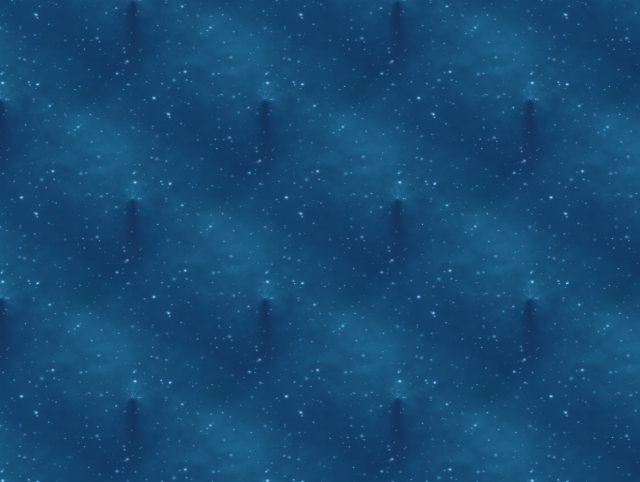
Write a WebGL 1 fragment shader that draws this texture.

```glsl
precision highp float;
// Deep blue starry nebula, tiled on a half-offset lattice with a glowing cusp in each repeat.
uniform vec2 u_resolution;

const vec2 CELL = vec2(0.5493, 0.4126); // repeat size, in canvas heights
const vec2 CUSP = vec2(0.5502, 0.794);  // one lattice point

// Random pair per grid cell, wrapping every n cells
vec2 hash2(vec2 c, float n) {
  c = floor(mod(c + 0.5, n));
  vec3 q = fract(c.xyx * vec3(0.1031, 0.1030, 0.0973) + n * 0.137);
  q += dot(q, q.yzx + 33.33);
  return fract((q.xx + q.yz) * q.zy);
}

// Gradient noise with a period of n cells
float corner(vec2 c, vec2 f, vec2 o, float n) {
  return dot(hash2(c + o, n) * 2.0 - 1.0, f - o);
}

float gradientNoise(vec2 p, float n) {
  vec2 c = floor(p), f = p - c;
  vec2 w = f * f * f * (f * (f * 6.0 - 15.0) + 10.0);
  float low = mix(corner(c, f, vec2(0.0), n), corner(c, f, vec2(1.0, 0.0), n), w.x);
  float high = mix(corner(c, f, vec2(0.0, 1.0), n), corner(c, f, vec2(1.0), n), w.x);
  return mix(low, high, w.y);
}

float clouds(vec2 uv) {
  float sum = 0.0, amp = 1.0, n = 3.0;
  for (int i = 0; i < 6; i++) {
    sum += amp * gradientNoise(uv * n, n);
    amp *= 0.64;
    n *= 2.0;
  }
  return sum;
}

// One jittered star per occupied cell of an n by n grid
vec3 stars(vec2 uv, float n, float radius, float strength) {
  vec2 id = floor(uv * n);
  vec2 place = hash2(id, n);
  vec2 kind = hash2(id + 7.0, n);
  vec2 look = hash2(id.yx + vec2(3.0, 1.0), n);
  vec2 d = (fract(uv * n) - 0.2 - 0.6 * place) / n;
  d = vec2(d.x + d.y, d.y - d.x) * 0.5 * CELL;
  d.x *= 0.85;
  float r2 = radius * radius * mix(0.5, 1.2, look.x);
  float soft = r2 + 0.12 / (u_resolution.y * u_resolution.y);
  float light = exp(-dot(d, d) / soft) * r2 / soft;
  light += 0.04 * exp(-dot(d, d) / (soft * 5.0));
  vec3 tint = mix(vec3(0.25, 0.68, 0.80), vec3(0.85, 0.90, 0.88), look.y);
  return tint * light * strength * mix(0.2, 1.1, look.x * look.x) * step(kind.x, 0.42);
}

void main() {
  vec2 p = (gl_FragCoord.xy / u_resolution.y - CUSP) / CELL;
  vec2 uv = vec2(p.x - p.y, p.x + p.y); // the lattice becomes the integer grid

  // Diagonal nebula band, broken up by mottled cloud
  float cloud = clouds(uv);
  float band = cos(6.2832 * (uv.y - 0.13 + 0.12 * cloud));
  float tone = 0.36 + 0.11 * band + 0.06 * cos(6.2832 * (uv.x + 0.37));
  tone += cloud * (0.27 + 0.09 * band);
  float wisp = gradientNoise(uv * 9.0 + 0.5 * clouds(uv + 0.37), 9.0);
  tone += 0.35 * max(wisp, 0.0) * (0.5 + 0.5 * band);

  // Cusps: fanned glow above, dark plume below, murky patch beside
  float plume = 0.0, murk = 0.0;
  for (int i = 0; i < 2; i++) {
    vec2 d = fract(p + 0.5 + 0.5 * float(i)) - 0.5;
    vec2 q = d * CELL;
    float r = length(q), h = max(-q.y, 0.0);
    float up = 0.5 + 0.5 * q.y / (r + 0.0001);
    float rays = 1.0 + 0.25 * cos(9.0 * atan(q.x, q.y + 0.00001) + 1.0);
    tone += up * rays * (0.40 * exp(-r / 0.038) + 0.65 * exp(-r / 0.009));
    vec2 b = (d - vec2(-0.13, 0.25)) / vec2(0.14, 0.12);
    tone += 0.17 * exp(-dot(b, b));
    float across = q.x / (0.006 + 0.2 * h);
    plume += exp(-across * across) * smoothstep(0.0, 0.008, h) * (1.0 - smoothstep(0.04, 0.2, h));
    vec2 m = (d - vec2(0.32, 0.02)) / vec2(0.07, 0.06);
    murk += exp(-dot(m, m));
  }

  vec3 color = mix(vec3(0.055, 0.205, 0.365), vec3(0.125, 0.41, 0.57), clamp(tone, 0.0, 1.6));
  color = mix(color, vec3(0.075, 0.19, 0.35), 0.85 * plume);
  color = mix(color, vec3(0.05, 0.24, 0.36), 0.45 * murk);

  // Star layers, from few and large to many and faint
  float n = 5.0, radius = 0.0032, strength = 0.95;
  for (int i = 0; i < 4; i++) {
    color += stars(uv, floor(n), radius, strength);
    n *= 1.6;
    radius *= 0.72;
    strength *= 0.75;
  }
  gl_FragColor = vec4(min(color, 1.0), 1.0);
}
```
